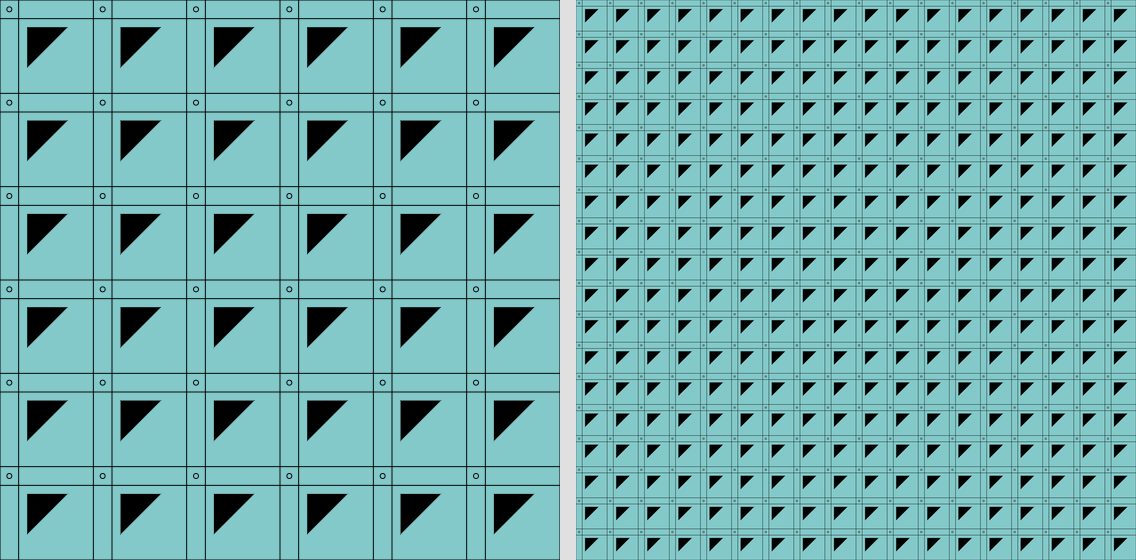
Left: one tile. Right: repeated 3 by 3.
Write a WebGL 2 fragment shader that draws this pattern.

```glsl
#version 300 es
precision highp float;

uniform vec2 u_resolution;
out vec4 fragColor;

const float REPEATS = 6.0;
const vec3 TEAL = vec3(0.516, 0.787, 0.787);
const vec3 INK = vec3(0.0);

// All lengths below are fractions of one cell.
const float BAND_WIDTH = 0.2;
const float LINE_WIDTH = 0.0102;
const float RING_RADIUS = 0.0265;
const float TRIANGLE_CORNER = 0.2915;
const float TRIANGLE_LEG = 0.433;

// Share of a pixel covered by a stroke whose centre is d away.
float strokeCoverage(float d, float width, float pixel) {
    float h = 0.5 * width;
    float overlap = min(d + 0.5 * pixel, h) - max(d - 0.5 * pixel, -h);
    return clamp(overlap / pixel, 0.0, 1.0);
}

float fillCoverage(float d, float pixel) {
    return clamp(0.5 - d / pixel, 0.0, 1.0);
}

// Signed distance to the nearest line of a family with period one.
float wrappedOffset(float x, float position) {
    return fract(x - position + 0.5) - 0.5;
}

// Two edges of a band, repeated once per cell.
float bandEdges(float x, float bandWidth, float width, float pixel) {
    float near = strokeCoverage(wrappedOffset(x, 0.0), width, pixel);
    float far = strokeCoverage(wrappedOffset(x, bandWidth), width, pixel);
    return max(near, far);
}

// Right triangle with its square corner at the origin.
float triangleDistance(vec2 p, float leg) {
    float slope = (p.x + p.y - leg) * inversesqrt(2.0);
    return max(max(-p.x, -p.y), slope);
}

float unite(float a, float b) {
    return 1.0 - (1.0 - a) * (1.0 - b);
}

void main() {
    vec2 uv = gl_FragCoord.xy / u_resolution;
    vec2 pixel = REPEATS / u_resolution;
    float pixelSize = max(pixel.x, pixel.y);

    // Cell coordinates run right and down from the upper left corner.
    vec2 cell = fract(vec2(uv.x, 1.0 - uv.y) * REPEATS);

    // Crossing bands
    float ink = unite(
        bandEdges(cell.x, BAND_WIDTH, LINE_WIDTH, pixel.x),
        bandEdges(cell.y, BAND_WIDTH, LINE_WIDTH, pixel.y));

    // Ring where the bands cross
    float ringOffset = length(cell - 0.5 * BAND_WIDTH) - RING_RADIUS;
    ink = unite(ink, strokeCoverage(ringOffset, LINE_WIDTH, pixelSize));

    // Solid triangle in the open square
    float triangle = triangleDistance(cell - TRIANGLE_CORNER, TRIANGLE_LEG);
    ink = unite(ink, fillCoverage(triangle, pixelSize));

    fragColor = vec4(mix(TEAL, INK, ink), 1.0);
}
```
